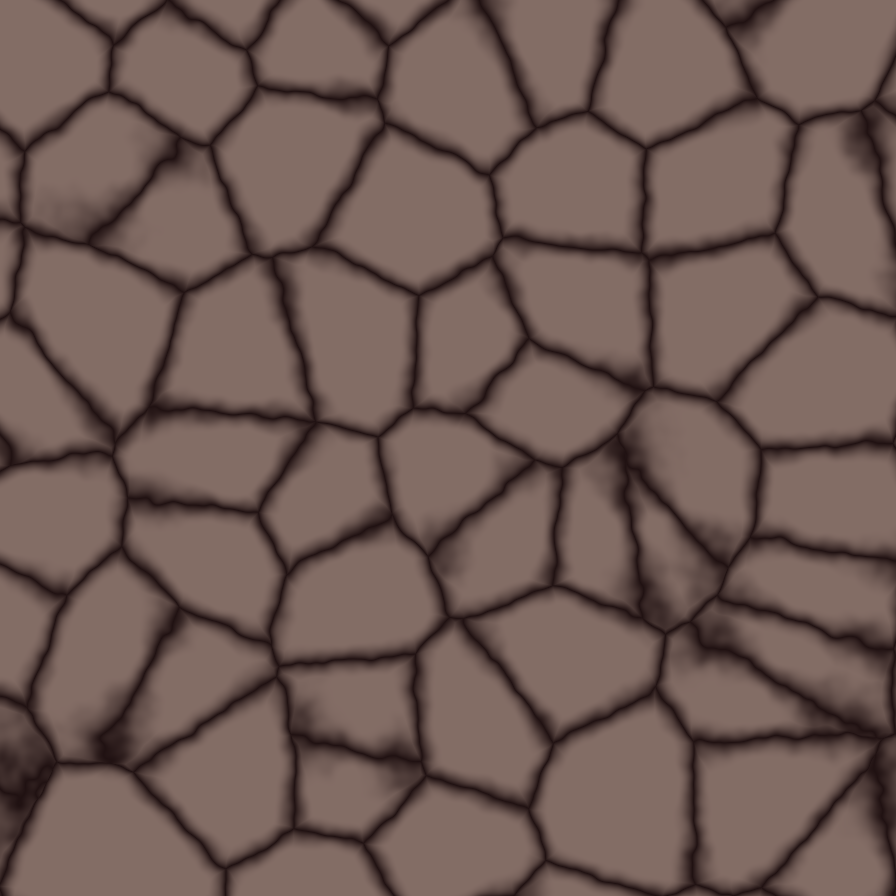
A WebGL 2 fragment shader for this texture:

```glsl
#version 300 es
precision highp float;

uniform vec2 u_resolution;
out vec4 outColor;

#define CELLS 7.0            // stones across the canvas
#define JITTER 1.0           // irregularity of the stone centres
#define SHADE_WIDTH 0.265    // reach of the shading around cracks
#define SHADE_POWER 2.0      // falloff of the shading
#define ROUGHNESS 0.055      // raggedness of the crack lines
#define ROUGH_SCALE 4.3      // frequency of the raggedness
#define STONE_COLOR vec3(0.515, 0.427, 0.397)
#define CRACK_COLOR vec3(0.125, 0.068, 0.070)

// Integer hash giving two values in 0..1
vec2 hash2(vec2 cell) {
    uvec2 v = uvec2(ivec2(cell) + 4096);
    v = v * 1664525u + 1013904223u;
    v.x += v.y * 1664525u;
    v.y += v.x * 1664525u;
    v ^= v >> 16u;
    v.x += v.y * 1664525u;
    v.y += v.x * 1664525u;
    v ^= v >> 16u;
    return vec2(v & 65535u) / 65535.0;
}

float cornerSlope(vec2 corner, vec2 offset) {
    float angle = 6.28318 * hash2(corner).x;
    return dot(vec2(cos(angle), sin(angle)), offset);
}

float gradientNoise(vec2 p) {
    vec2 i = floor(p);
    vec2 f = p - i;
    vec2 w = f * f * f * (f * (f * 6.0 - 15.0) + 10.0);
    vec2 e = vec2(1.0, 0.0);
    float low = mix(cornerSlope(i, f), cornerSlope(i + e.xy, f - e.xy), w.x);
    float high = mix(cornerSlope(i + e.yx, f - e.yx), cornerSlope(i + e.xx, f - e.xx), w.x);
    return mix(low, high, w.y);
}

float roughness(vec2 p) {
    return gradientNoise(p) + 0.4 * gradientNoise(p * 2.1 + 17.3);
}

// Gap between the two nearest centres; each distance has its own roughness
float crackDistance(vec2 p) {
    vec2 home = floor(p);
    float nearest = 8.0;
    float second = 8.0;
    for (int y = -2; y <= 2; y++) {
        for (int x = -2; x <= 2; x++) {
            vec2 cell = home + vec2(x, y);
            vec2 seed = hash2(cell + 311.0);
            vec2 centre = cell + 0.5 + JITTER * (seed - 0.5);
            float d = length(p - centre);
            if (d < second + 2.0 * ROUGHNESS) {
                d += ROUGHNESS * roughness(p * ROUGH_SCALE + seed * 97.0);
                second = min(second, max(nearest, d));
                nearest = min(nearest, d);
            }
        }
    }
    return second - nearest;
}

void main() {
    vec2 uv = gl_FragCoord.xy / min(u_resolution.x, u_resolution.y);
    float gap = crackDistance(uv * CELLS);

    // Steep at the crack, easing out into flat stone
    float depth = 1.0 - clamp(gap / SHADE_WIDTH, 0.0, 1.0);
    float light = 1.0 - pow(depth, SHADE_POWER);
    outColor = vec4(mix(CRACK_COLOR, STONE_COLOR, light), 1.0);
}
```
